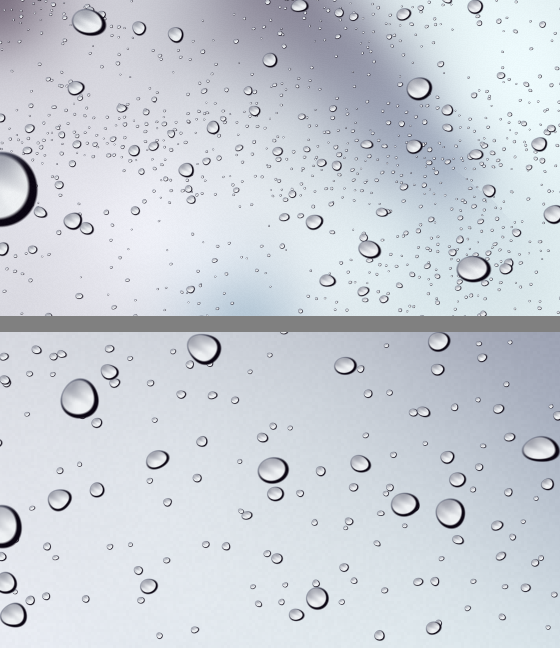
Top: the whole. Bottom: its middle third, enlarged.
A Shadertoy shader for this texture:

```glsl
// Rain drops scattered on a window in front of a blurred cloudy sky.

vec3 hash3(vec2 p) {
    vec3 k = vec3(dot(p, vec2(127.1, 311.7)), dot(p, vec2(269.5, 183.3)), dot(p, vec2(419.2, 371.9)));
    return fract(sin(k) * 43758.5);
}

mat2 rotation(float a) {
    return mat2(cos(a), sin(a), -sin(a), cos(a));
}

// Soft round blob, 1 at its centre
float glow(vec2 p, vec2 centre, float radius) {
    vec2 d = (p - centre) / radius;
    return exp(-dot(d, d));
}

// Slow layered sines for cloud texture, about -1 to 1
float billow(vec2 p) {
    float sum = 0.0, amp = 0.5;
    for (int i = 0; i < 4; i++) {
        p = rotation(0.9) * p + 0.35 * sin(p.yx * 1.3 + float(i));
        sum += amp * sin(p.x) * cos(p.y * 0.8 + 1.0);
        p *= 1.8;
        amp *= 0.5;
    }
    return sum;
}

vec3 sky(vec2 p) {
    vec2 w = p + 0.05 * vec2(billow(p * 5.0), billow(p * 5.0 + 7.0));
    vec3 col = mix(vec3(0.85, 0.85, 0.88), vec3(0.88, 0.93, 0.94), smoothstep(0.2, 1.5, p.x));
    col += 0.035 * billow(p * 4.0 + 2.0);
    col += 0.08 * glow(w, vec2(0.5, 0.25), 0.3) + 0.06 * glow(w, vec2(1.65, 0.75), 0.35);

    // Dark cloud running diagonally, purple above and blue below
    vec2 start = vec2(0.88, 1.05), along = vec2(0.54, -0.56);
    vec2 rel = w - start;
    float t = clamp(dot(rel, along) / dot(along, along), 0.0, 1.0);
    float side = dot(rel, vec2(0.72, 0.69));
    float width = mix(0.27, 0.15, t) * (side > 0.0 ? 0.8 : 1.15);
    float cloud = glow(rel, along * t, width);
    vec3 cloudColour = mix(vec3(0.50, 0.48, 0.55), vec3(0.61, 0.65, 0.73), t);
    col = mix(col, cloudColour, 0.9 * cloud);

    // Blue haze at the bottom, dusky corner at the top left
    col = mix(col, vec3(0.65, 0.74, 0.81), 0.75 * glow(w, vec2(0.75, -0.03), 0.2));
    col = mix(col, vec3(0.76, 0.82, 0.86), 0.5 * glow(w, vec2(1.45, 0.25), 0.25));
    return mix(col, vec3(0.40, 0.35, 0.42), 0.8 * glow(w, vec2(-0.04, 1.04), 0.22));
}

void addDrop(inout vec3 col, vec2 p, vec2 centre, float radius, vec3 h) {
    vec2 q = (p - centre) / radius;
    if (dot(q, q) > 4.0) return;

    // Stretched, slightly wobbly outline
    mat2 turn = rotation(1.2 * (h.y - 0.5));
    vec2 e = turn * q / vec2(1.0 + 0.4 * h.x * h.x, 1.0);
    float a = atan(e.y, e.x);
    e *= 1.0 + 0.05 * h.z * (sin(2.0 * a + 6.3 * h.y) + sin(3.0 * a + 6.3 * h.x));
    vec2 n = e * turn;

    float blur = 0.02 + 0.8 / (iResolution.y * radius);
    float body = 1.0 - smoothstep(1.0 - blur, 1.0 + blur, length(n));
    float soft = 0.04 + 0.5 * blur;
    float lens = 1.0 - smoothstep(0.86 - soft, 0.86 + soft, length(n + vec2(0.09, -0.07)));

    // Dark crescent at the lower right, paler rim at the upper left
    float facing = dot(n, vec2(-0.7, 0.7));
    vec3 rim = mix(vec3(0.04, 0.02, 0.07), vec3(0.36, 0.38, 0.46), smoothstep(-0.3, 1.0, facing));

    // Refracted sky: grey above, white below, with faint streaks
    float light = smoothstep(0.9, -0.4, dot(n, vec2(-0.4, 0.8)));
    light += 0.12 * sin(5.0 * n.x + 4.0 * n.y + 6.3 * h.z + sin(4.0 * n.y));
    vec3 inside = mix(vec3(0.64, 0.65, 0.69), vec3(0.93, 0.94, 0.95), clamp(light, 0.0, 1.0));
    col = mix(col, mix(rim, inside, lens), body);
}

// Drops gather in a middle band, along the top and at the lower right
float crowding(vec2 c) {
    float band = exp(-pow((c.y - 0.54 - 0.04 * sin(4.0 * c.x)) * 7.0, 2.0));
    float top = smoothstep(0.82, 0.95, c.y) * (0.5 + 0.5 * sin(6.0 * c.x + 1.0));
    float low = glow(c, vec2(1.45, 0.2), 0.3);
    return 0.16 + 0.5 * max(band, max(top, low));
}

void mainImage(out vec4 fragColor, in vec2 fragCoord) {
    vec2 p = fragCoord / iResolution.y;
    vec3 col = sky(p);

    // One jittered drop per cell, from specks up to large drops
    for (int i = 4; i >= 0; i--) {
        float layer = float(i);
        float size = 0.28 * pow(0.58, layer);
        mat2 tilt = rotation(0.4 + 0.7 * layer);
        vec2 cell = floor(tilt * p / size);
        vec3 h = hash3(cell + 17.0 * layer);
        vec3 shape = hash3(cell + 31.0 * layer + 5.3);
        float radius = mix(0.07, 0.15, pow(h.z, 1.5));
        vec2 spot = 0.5 + (h.xy - 0.5) * (1.0 - 3.1 * radius);
        vec2 centre = (cell + spot) * size * tilt;
        float chance = i == 0 ? 0.5 : crowding(centre);
        if (hash3(cell + 3.7 * layer + 71.0).x < chance)
            addDrop(col, p, centre, radius * size, shape);
    }
    addDrop(col, p, vec2(0.0, 0.4), 0.118, vec3(0.1, 0.5, 0.2));

    // Fine grain
    col += 0.015 * (hash3(floor(p * 300.0)).x - 0.5);
    fragColor = vec4(clamp(col, 0.0, 1.0), 1.0);
}
```
